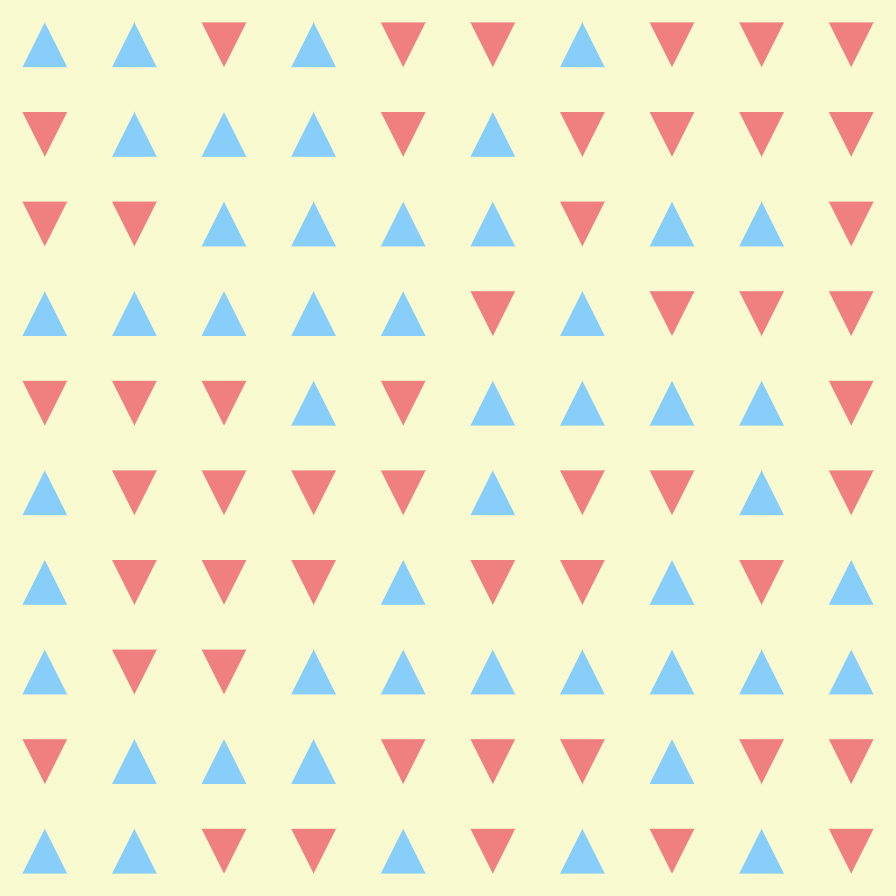
Write a Shadertoy shader that draws this pattern.

```glsl
// Ten by ten grid of small triangles, randomly blue pointing up or coral pointing down, on cream.

// Integer hash of a cell, from 0 to 1
float hash(ivec2 cell) {
    uint h = uint(cell.x) * 1597334677u ^ uint(cell.y) * 3812015801u;
    h = (h ^ (h >> 15)) * 2246822519u;
    h ^= h >> 13;
    return float(h & 65535u) / 65536.0;
}

// Signed distance to an upward triangle, half a cell wide and high
float triangle(vec2 p) {
    float sides = (2.0 * abs(p.x) + p.y - 0.25) / sqrt(5.0);
    float base = -0.25 - p.y;
    return max(sides, base);
}

void mainImage(out vec4 fragColor, in vec2 fragCoord) {
    // Grid cells
    vec2 grid = fragCoord / iResolution.y * 10.0;
    vec2 p = fract(grid) - 0.5;
    float pixel = 10.0 / iResolution.y;

    // Each cell picks a direction, which sets its colour
    bool pointsUp = hash(ivec2(floor(grid))) < 0.5;
    if (!pointsUp) p.y = -p.y;
    vec3 blue = vec3(0.53, 0.81, 0.98);
    vec3 coral = vec3(0.94, 0.50, 0.50);
    vec3 cream = vec3(0.98, 0.98, 0.82);

    // Fill with a one-pixel soft edge
    float coverage = clamp(0.5 - triangle(p) / pixel, 0.0, 1.0);
    fragColor = vec4(mix(cream, pointsUp ? blue : coral, coverage), 1.0);
}
```
